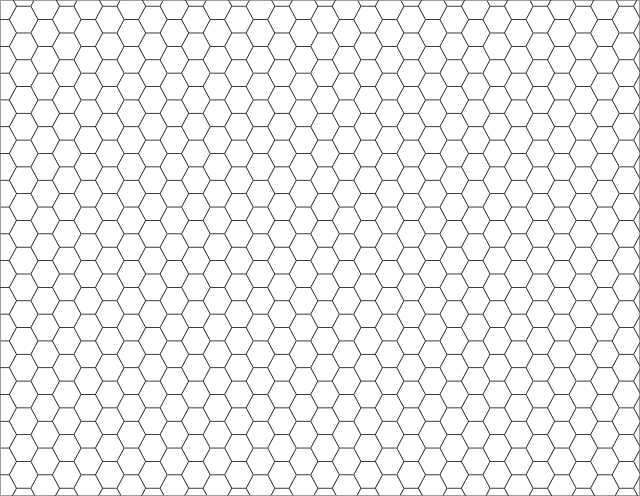
A Shadertoy shader for this pattern:

```glsl
const vec2 PITCH = vec2(0.06727, 0.04184);   // spacing of hexagons in one lattice
const vec2 ORIGIN = vec2(0.0370, 0.0331);    // centre of the lower left hexagon
const float LINE_WIDTH = 0.0012;
const vec3 PAPER = vec3(1.0);
const vec3 INK = vec3(0.0);

// Distance from a point inside a flat-topped hexagon to its nearest side
float hexInset(vec2 p, vec2 pitch) {
    vec2 q = abs(p);
    vec2 slantNormal = normalize(vec2(pitch.y * 0.5, pitch.x / 6.0));
    float slant = dot(slantNormal, vec2(pitch.x / 3.0, 0.0) - q);
    return min(pitch.y * 0.5 - q.y, slant);
}

// Offset from the nearest lattice centre
vec2 repeatCell(vec2 p, vec2 pitch) {
    return (fract(p / pitch + 0.5) - 0.5) * pitch;
}

// Two interleaved lattices tile the plane
float honeycombDistance(vec2 p, vec2 pitch) {
    float first = hexInset(repeatCell(p, pitch), pitch);
    float second = hexInset(repeatCell(p - 0.5 * pitch, pitch), pitch);
    return abs(max(first, second));
}

float frameDistance(vec2 p, vec2 size) {
    vec2 toEdge = min(p, size - p);
    return min(toEdge.x, toEdge.y);
}

// Share of a pixel-wide interval covered by a line
float lineCoverage(float dist, float width, float pixel) {
    float outer = min(dist + 0.5 * pixel, 0.5 * width);
    float inner = max(dist - 0.5 * pixel, -0.5 * width);
    return clamp((outer - inner) / pixel, 0.0, 1.0);
}

void mainImage(out vec4 fragColor, in vec2 fragCoord) {
    float pixel = 1.0 / iResolution.x;
    vec2 p = fragCoord * pixel;
    vec2 size = iResolution.xy * pixel;

    float grid = lineCoverage(honeycombDistance(p - ORIGIN, PITCH), LINE_WIDTH, pixel);
    float frame = lineCoverage(frameDistance(p, size), LINE_WIDTH, pixel);

    fragColor = vec4(mix(PAPER, INK, max(grid, frame)), 1.0);
}
```
